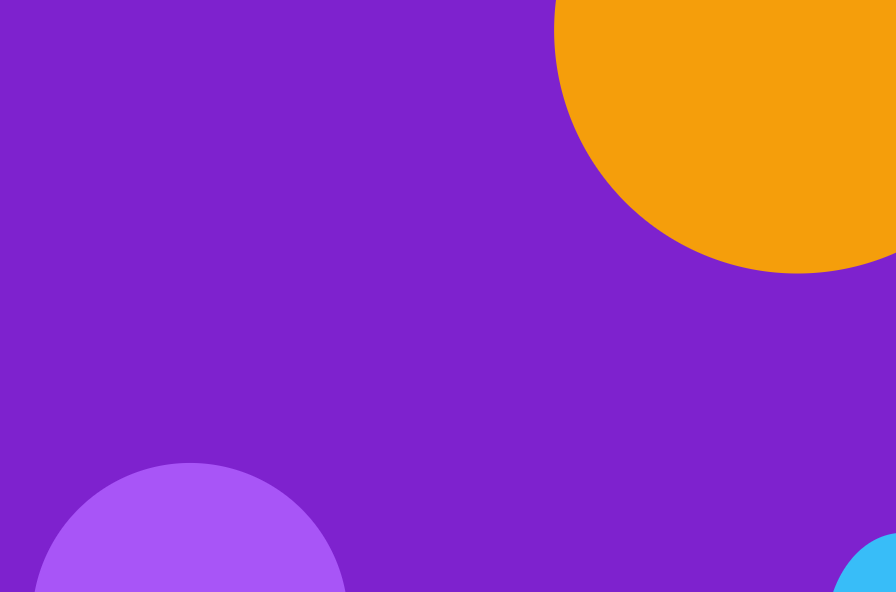
Reproduce this background procedurally as a WebGL 2 fragment shader.

```glsl
#version 300 es
precision highp float;
// Flat violet background with three large rounded shapes cut off by the edges:
// an amber disc top right, a lilac disc bottom left, a sky ellipse bottom right.
// Each is an ellipse distance painted over the base with a soft one-pixel edge.

uniform vec2 u_resolution;
out vec4 fragColor;

const vec3 VIOLET = vec3(0.494, 0.133, 0.808);
const vec3 AMBER  = vec3(0.961, 0.620, 0.043);
const vec3 LILAC  = vec3(0.659, 0.333, 0.969);
const vec3 SKY    = vec3(0.220, 0.741, 0.973);

// Approximate signed distance to an ellipse, exact for a circle
float ellipseDistance(vec2 p, vec2 radii) {
    vec2 q = p / radii;
    float k = length(q);
    return k * (k - 1.0) / max(length(q / radii), 1e-4);
}

// Lay a colour over the base inside the shape
vec3 paint(vec3 base, vec3 colour, float dist, float pixel) {
    return mix(base, colour, clamp(0.5 - dist / pixel, 0.0, 1.0));
}

void main() {
    // Canvas height is one unit
    float pixel = 1.0 / u_resolution.y;
    vec2 p = gl_FragCoord.xy * pixel;

    vec3 colour = VIOLET;
    colour = paint(colour, AMBER, ellipseDistance(p - vec2(1.347, 0.949), vec2(0.411)), pixel);
    colour = paint(colour, LILAC, ellipseDistance(p - vec2(0.321, -0.049), vec2(0.267)), pixel);
    colour = paint(colour, SKY, ellipseDistance(p - vec2(1.525, -0.074), vec2(0.130, 0.174)), pixel);

    fragColor = vec4(colour, 1.0);
}
```
